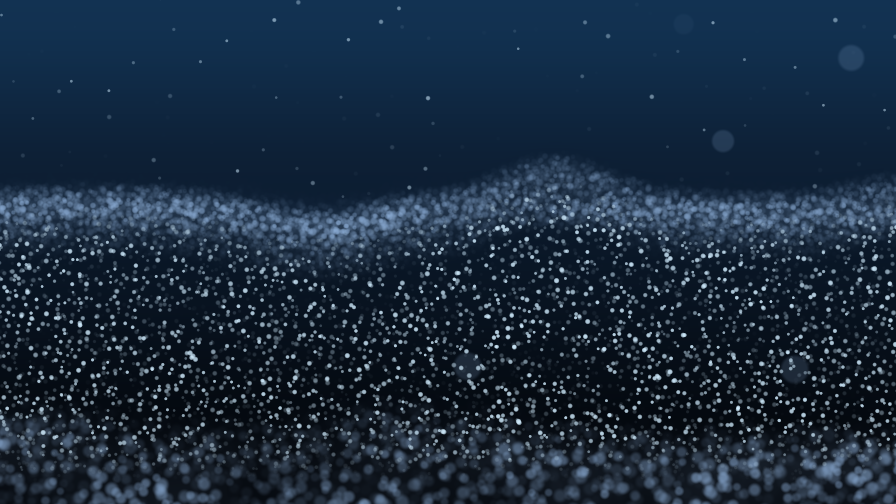
A WebGL 2 fragment shader for this background:

```glsl
#version 300 es
precision highp float;
// A rolling sea of glowing dust under a deep blue night sky.
// Jittered grids of soft discs are weighted by where each disc lies:
// a blurred crest, a sharp middle field and large defocused dots in front.
#define SKY_TOP vec3(0.070, 0.195, 0.320)
#define SKY_LOW vec3(0.048, 0.115, 0.195)
#define SEA_DARK vec3(0.012, 0.026, 0.046)
#define DUST_BLUE vec3(0.55, 0.68, 0.84)
#define DUST_WHITE vec3(0.82, 0.93, 1.00)
#define CREST_GAIN 0.80
#define FIELD_GAIN 1.90
#define FRONT_GAIN 0.80
#define SKY_GAIN 0.90

uniform vec2 u_resolution;
out vec4 fragColor;

const int CREST = 0, FIELD = 1, FRONT = 2, SKY = 3;

vec3 hash3(vec2 p) {
    vec3 q = fract(p.xyx * vec3(0.1031, 0.1030, 0.0973));
    q += dot(q, q.yxz + 33.33);
    return fract((q.xxy + q.yzz) * q.zyx);
}

float noise(vec2 p) {
    vec2 i = floor(p), f = fract(p);
    f = f * f * (3.0 - 2.0 * f);
    return mix(mix(hash3(i).x, hash3(i + vec2(1, 0)).x, f.x),
               mix(hash3(i + vec2(0, 1)).x, hash3(i + vec2(1, 1)).x, f.x), f.y);
}

float bump(float x, float centre, float width) {
    float d = (x - centre) / width;
    return exp(-d * d);
}

// Upper outline of the dust, with a dip and a tall swell
float ridge(float x) {
    return 0.618 + 0.015 * bump(x, 0.12, 0.12) - 0.040 * bump(x, 0.35, 0.08)
         + 0.075 * bump(x, 0.62, 0.085) + 0.035 * smoothstep(0.88, 1.0, x);
}

// Bright fold that runs in front of the swell
float fold(float x) {
    return 0.588 - 0.036 * bump(x, 0.36, 0.09) - 0.014 * smoothstep(0.5, 0.9, x);
}

float crestWeight(vec2 uv) {
    float depth = ridge(uv.x) - uv.y;
    float spray = smoothstep(-0.012, 0.035, depth) * (1.0 - smoothstep(0.04, 0.15, depth));
    float lit = 0.65 + 0.35 * bump(uv.x, 0.37, 0.08) - 0.30 * bump(uv.x, 0.57, 0.12);
    return 0.40 * spray + 0.75 * lit * bump(uv.y, fold(uv.x), 0.026);
}

float frontWeight(vec2 uv) {
    float top = 0.12 + 0.045 * bump(uv.x, 0.46, 0.15) + 0.05 * bump(uv.x, 0.0, 0.15);
    float body = 1.0 - smoothstep(top - 0.05, top + 0.05, uv.y);
    float swell = bump(uv.y, 0.075, 0.06) * smoothstep(0.3, 0.75, uv.x);
    return body * (0.32 + 0.55 * swell + 0.65 * noise(uv * vec2(14.0, 9.0)) - 0.1);
}

// Share of light for a disc of the given kind centred at uv
float weight(int kind, vec2 uv) {
    if (kind == CREST) return crestWeight(uv);
    if (kind == FRONT) return frontWeight(uv);
    float depth = ridge(uv.x) - uv.y;
    if (kind == SKY) return 1.0 - smoothstep(-0.03, 0.02, depth);
    float clump = 0.55 + 0.75 * noise(uv * vec2(18.0, 22.0));
    return smoothstep(0.03, 0.14, depth) * smoothstep(0.04, 0.17, uv.y) * clump;
}

// Sum of soft discs from one jittered grid
float dust(vec2 p, int kind, float cell, float radius, float rarity, float seed) {
    float aspect = u_resolution.x / u_resolution.y, sum = 0.0;
    vec2 base = floor(p / cell);
    for (int k = 0; k < 9; k++) {
        vec2 id = base + vec2(k % 3, k / 3) - 1.0;
        vec3 h = hash3(id + 19.0 + seed * vec2(37.0, 71.0));
        vec2 centre = (id + h.xy) * cell;
        float r = radius * (0.65 + 0.5 * fract(h.z * 17.0));
        float disc = 1.0 - smoothstep(0.35 * r, r, length(p - centre));
        if (disc > 0.0)
            sum += disc * pow(h.z, rarity) * weight(kind, centre / vec2(aspect, 1.0));
    }
    return sum;
}

void main() {
    vec2 uv = gl_FragCoord.xy / u_resolution;
    float aspect = u_resolution.x / u_resolution.y;
    vec2 p = uv * vec2(aspect, 1.0);

    // Sky and dark sea
    vec3 sky = mix(SKY_LOW, SKY_TOP, smoothstep(0.60, 1.0, uv.y));
    vec3 sea = mix(SEA_DARK, SKY_LOW * 0.85, smoothstep(0.05, 0.62, uv.y));
    float top = ridge(uv.x);
    vec3 col = mix(sea, sky, smoothstep(top - 0.08, top + 0.03, uv.y));

    // Dust in four depths of focus
    float soft = 0.22 * crestWeight(uv) + 0.10 * frontWeight(uv), sharp = 0.0;
    for (int i = 0; i < 4; i++) {
        float s = float(i);
        soft += CREST_GAIN * dust(p, CREST, 0.0125, 0.0085, 2.0, s + 1.0);
        soft += FRONT_GAIN * dust(p, FRONT, 0.032, 0.0155, 2.0, s + 11.0);
        sharp += FIELD_GAIN * dust(p, FIELD, 0.025, 0.0056, 2.5, s + 21.0);
    }
    sharp += SKY_GAIN * dust(p, SKY, 0.065, 0.0055, 5.0, 31.0);

    // Large faint discs: centre and radius
    vec3 bokeh[5] = vec3[5](vec3(0.95, 0.885, 0.028), vec3(0.807, 0.72, 0.024),
        vec3(0.763, 0.952, 0.022), vec3(0.887, 0.267, 0.030), vec3(0.522, 0.273, 0.030));
    for (int i = 0; i < 5; i++) {
        float d = length((uv - bokeh[i].xy) * vec2(aspect, 1.0));
        soft += (i == 2 ? 0.05 : 0.20) * (1.0 - smoothstep(0.75, 1.05, d / bokeh[i].z));
    }

    col = mix(col, DUST_BLUE, 1.0 - exp(-soft));
    col = mix(col, DUST_WHITE, 1.0 - exp(-sharp));
    fragColor = vec4(col, 1.0);
}
```
